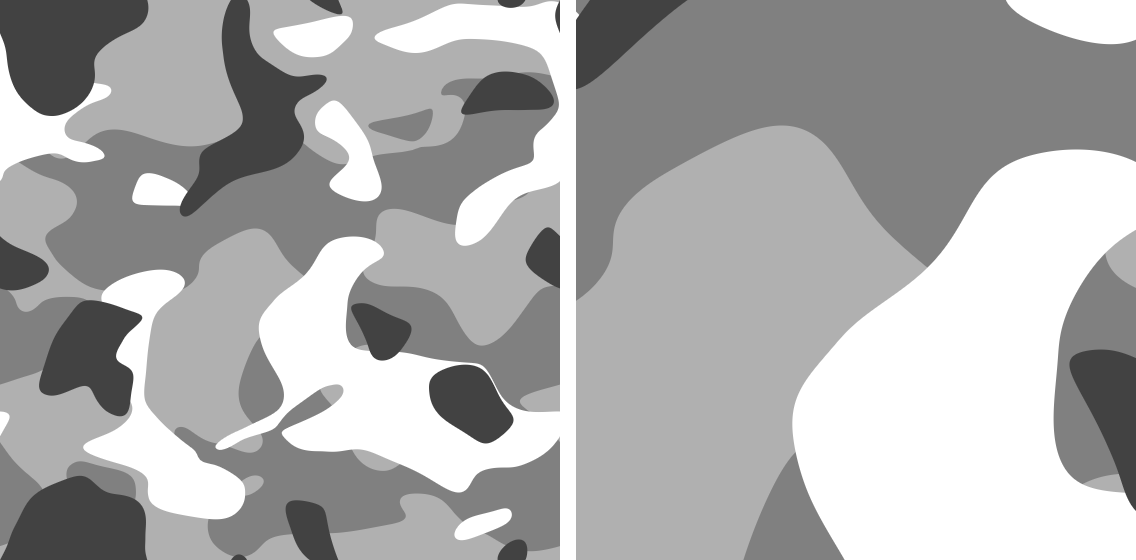
Left, the full canvas; right, a detail of the centre.
Write a WebGL 2 fragment shader that draws this pattern.

```glsl
#version 300 es
precision highp float;
// Draws a seamless four-tone grey camouflage of smooth, lobed, overlapping patches.

uniform vec2 u_resolution;
out vec4 fragColor;

// Tones, from the ground up to the top layer
const vec3 LIGHT_GREY = vec3(0.69);
const vec3 MID_GREY   = vec3(0.50);
const vec3 WHITE      = vec3(1.00);
const vec3 DARK_GREY  = vec3(0.26);

// Noise level above which each layer shows; higher means less cover
const float MID_LEVEL   = 0.085;
const float WHITE_LEVEL = 0.135;
const float DARK_LEVEL  = 0.205;

// Lattice cells across the canvas; whole numbers keep the tile seamless
const vec2 PATCH_CELLS = vec2(3.0, 4.0);
const vec2 LOBE_CELLS  = vec2(7.0, 9.0);
const vec2 WARP_CELLS  = vec2(4.0, 5.0);

const float LOBE_WEIGHT   = 0.5;
const float WARP_STRENGTH = 0.09;
const float TAU = 6.2831853;

// Integer hash of a lattice cell and a seed, from 0 to 1
float hash(vec2 cell, float seed) {
    uvec3 v = uvec3(cell, seed) * 1664525u + 1013904223u;
    v.x += v.y * v.z; v.y += v.z * v.x; v.z += v.x * v.y;
    v ^= v >> 16u;
    v.x += v.y * v.z; v.y += v.z * v.x; v.z += v.x * v.y;
    return float(v.z >> 8u) / 16777216.0;
}

// Contribution of one lattice corner: its unit gradient dotted with the offset
float corner(vec2 cell, vec2 offset, vec2 period, float seed) {
    float angle = TAU * hash(mod(cell, period), seed);
    return dot(vec2(cos(angle), sin(angle)), offset);
}

// Periodic gradient noise with zero mean over the tile
float gradientNoise(vec2 p, vec2 period, float seed) {
    p = p * period + 0.37 * seed;
    vec2 cell = floor(p);
    vec2 f = p - cell;
    vec2 blend = f * f * f * (f * (f * 6.0 - 15.0) + 10.0);
    vec2 right = vec2(1.0, 0.0);
    vec2 up = vec2(0.0, 1.0);
    float bottom = mix(corner(cell, f, period, seed),
                       corner(cell + right, f - right, period, seed), blend.x);
    float top = mix(corner(cell + up, f - up, period, seed),
                    corner(cell + 1.0, f - 1.0, period, seed), blend.x);
    return mix(bottom, top, blend.y);
}

// Large patches with rounded lobes, bent by a warp of the plane
float camoField(vec2 p, float seed) {
    vec2 warp = vec2(gradientNoise(p, WARP_CELLS, seed + 1.0),
                     gradientNoise(p, WARP_CELLS, seed + 2.0));
    p += WARP_STRENGTH * warp;
    return gradientNoise(p, PATCH_CELLS, seed + 3.0)
         + LOBE_WEIGHT * gradientNoise(p, LOBE_CELLS, seed + 4.0);
}

// Layer mask with an edge about one pixel wide
float patchMask(vec2 p, float seed, float level) {
    float field = camoField(p, seed) - level;
    float slope = length(vec2(dFdx(field), dFdy(field)));
    return clamp(0.5 + field / max(slope, 1e-5), 0.0, 1.0);
}

void main() {
    vec2 p = gl_FragCoord.xy / min(u_resolution.x, u_resolution.y);

    // Stack the layers over the light ground
    vec3 color = LIGHT_GREY;
    color = mix(color, MID_GREY, patchMask(p, 10.0, MID_LEVEL));
    color = mix(color, WHITE, patchMask(p, 20.0, WHITE_LEVEL));
    color = mix(color, DARK_GREY, patchMask(p, 30.0, DARK_LEVEL));

    fragColor = vec4(color, 1.0);
}
```
